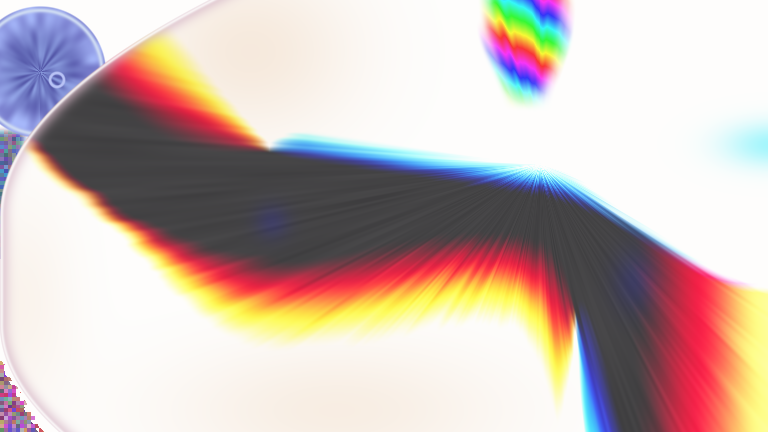
This background is drawn by a Shadertoy shader. Its source:

```glsl
// Draws a dark curved band with prismatic fringes inside a pale bubble, beside a small blue disc.

// Values to tune; lengths are in canvas heights
const vec3 DARK = vec3(0.265, 0.262, 0.268);
const vec3 WHITE = vec3(0.995, 0.993, 0.99);
const vec3 CREAM = vec3(0.965, 0.915, 0.865);
const vec3 ROSE = vec3(0.84, 0.72, 0.78);
const vec3 DISC_BLUE = vec3(0.43, 0.47, 0.76);
const vec3 CYAN = vec3(0.60, 0.96, 0.99);
const vec2 FOCUS = vec2(1.25, 0.62);
const vec2 DISC_CENTER = vec2(0.093, 0.833);
const float DISC_RADIUS = 0.152;
const float STREAK_JITTER = 0.022;
const float GRAIN_CELLS = 110.0;

float hash(vec2 p) {
    vec3 q = fract(p.xyx * vec3(0.1031, 0.1030, 0.0973));
    q += dot(q, q.yzx + 33.33);
    return fract((q.x + q.y) * q.z);
}

float noise(vec2 p) {
    vec2 i = floor(p), f = fract(p);
    f = f * f * (3.0 - 2.0 * f);
    return mix(mix(hash(i), hash(i + vec2(1, 0)), f.x),
               mix(hash(i + vec2(0, 1)), hash(i + vec2(1, 1)), f.x), f.y);
}

float squareAbove(float v) { v = max(v, 0.0); return v * v; }

float glow(vec2 p, vec2 center, vec2 size) {
    vec2 q = (p - center) / size;
    return exp(-dot(q, q));
}

// Edges of the band as heights over x, and of the bubble as x over height
float upperEdge(float x) {
    float bend = max(0.66 - x, 0.0);
    return 0.757 - 0.155 * x + 1.74 * bend * bend * bend
         - 0.16 * smoothstep(1.25, 1.75, x);
}

float lowerEdge(float x) {
    return 0.36 + 0.83 * squareAbove(0.69 - x)
         + 0.06 * smoothstep(0.69, 1.1, x) - 7.05 * squareAbove(x - 1.18);
}

float bubbleEdge(float y) {
    return 1.94 * squareAbove(y - 0.5) + 2.2 * squareAbove(0.25 - y);
}

// Approximate distance from a height difference and the slope of its curve
float slopeDistance(float gap, float rise) {
    float slope = rise / 0.004;
    return gap / sqrt(1.0 + slope * slope);
}

// Per-channel edge: positive spread brings red out first, negative brings blue
vec3 disperse(float d, float spread, float soft) {
    vec3 shift = max(spread, 0.0) * vec3(0.0, 0.5, 1.0)
               + max(-spread, 0.0) * vec3(1.0, 0.5, 0.0);
    return smoothstep(vec3(-soft), vec3(soft), d - shift);
}

vec3 rainbow(float hue) {
    return clamp(abs(mod(hue * 6.0 + vec3(0, 4, 2), 6.0) - 3.0) - 1.0, 0.0, 1.0);
}

vec3 bubbleInterior(vec2 p, float rim) {
    // Pale ground
    float warmth = glow(p, vec2(0.58, 0.88), vec2(0.24, 0.2))
                 + 0.8 * glow(p, vec2(0.78, 0.05), vec2(0.38, 0.15))
                 + 0.5 * glow(p, vec2(0.05, 0.3), vec2(0.12, 0.25));
    vec3 light = mix(WHITE, CREAM, min(warmth, 1.0));
    light = mix(light, CYAN, 0.9 * glow(p, vec2(1.79, 0.665), vec2(0.11, 0.05)));

    // Streaks fan out from the focus and roughen the fringes
    vec2 ray = p - FOCUS;
    float angle = atan(ray.x, -ray.y);
    float streak = noise(vec2(angle * 24.0, length(ray) * 3.0)) - 0.5;
    float fine = noise(vec2(angle * 75.0, length(ray) * 5.0)) - 0.5;
    float jitter = STREAK_JITTER * (streak + 0.5 * fine);

    // Fringes above, below and to the right of the band
    float top = upperEdge(p.x), bottom = lowerEdge(p.x);
    float above = slopeDistance(p.y - top, upperEdge(p.x + 0.004) - top);
    float below = slopeDistance(bottom - p.y, lowerEdge(p.x + 0.004) - bottom);
    float topSpread = mix(0.15, -0.032, smoothstep(0.36, 0.72, p.x));
    topSpread *= 1.0 - 0.7 * smoothstep(1.28, 1.45, p.x);
    float lowSpread = mix(0.02, 0.13, smoothstep(0.2, 0.6, p.x));
    lowSpread = mix(lowSpread, -0.075, smoothstep(1.28, 1.37, p.x));
    vec3 outside = disperse(above + 0.6 * jitter, topSpread, 0.012 + 0.27 * abs(topSpread));
    outside = max(outside, disperse(below + jitter, lowSpread, 0.014 + 0.24 * abs(lowSpread)));
    float side = p.x + jitter;
    outside = max(outside, smoothstep(vec3(1.46, 1.61, 1.58), vec3(1.64, 1.76, 2.0), vec3(side)));

    // Band with faint streaks and blue spots
    vec3 dark = DARK + 0.035 * fine + 0.02 * streak;
    dark += vec3(-0.02, -0.02, 0.12) * (glow(p, vec2(0.63, 0.486), vec2(0.04))
          + glow(p, vec2(1.47, 0.35), vec2(0.05, 0.07)));
    dark.g -= 0.14 * clamp(outside.r - outside.g, 0.0, 1.0);
    vec3 col = mix(dark, light, outside);

    // Tapered prismatic flare
    float axis = abs(p.x - 1.218 - 0.012 * streak);
    float reach = 0.035 + 0.055 * smoothstep(0.75, 0.92, p.y);
    float flare = smoothstep(reach + 0.025, reach - 0.03, axis) * smoothstep(0.74, 0.82, p.y);
    float hue = 0.5 + (p.y - 0.803) * 5.4 + (p.x - 1.192) * 3.75 + 0.12 * streak;
    col = mix(col, 0.12 + 0.85 * rainbow(hue), 0.9 * flare);

    // Rosy rim with a bright line
    col = mix(col, ROSE, 0.75 * exp(-squareAbove(rim / 0.022)));
    return mix(col, WHITE, 0.8 * exp(-squareAbove(abs(rim - 0.004) / 0.004)));
}

vec3 bubbleExterior(vec2 p, float pixel) {
    // Grainy patches at the left border
    vec2 cell = floor(p * GRAIN_CELLS);
    vec3 grain = vec3(hash(cell), hash(cell + 17.0), hash(cell + 41.0));
    vec3 col = WHITE;
    float upperPatch = smoothstep(0.07, 0.04, p.x) * smoothstep(0.71, 0.68, p.y);
    col = mix(col, mix(vec3(0.4, 0.45, 0.7), grain, 0.35), upperPatch * step(0.4, p.y));
    float lowerPatch = step(p.y + 1.7 * p.x, 0.145 + 0.03 * grain.x);
    col = mix(col, mix(vec3(0.75, 0.4, 0.72), grain, 0.5), lowerPatch);

    // Disc with radial streaks, a pale rim and a small ring
    vec2 q = p - DISC_CENTER;
    float r = length(q);
    float rays = noise(vec2(atan(q.x, q.y) * 6.0, r * 24.0)) - 0.5;
    vec3 disc = DISC_BLUE + vec3(0.22, 0.28, 0.22) * rays;
    disc += 0.12 * smoothstep(0.05, 0.14, r);
    disc = mix(disc, vec3(0.8, 0.85, 0.95), exp(-squareAbove(abs(r - 0.143) / 0.005)));
    float ring = abs(length(p - vec2(0.132, 0.815)) - 0.016);
    disc = mix(disc, vec3(0.72, 0.76, 0.96), smoothstep(0.003 + pixel, 0.001, ring));
    return mix(col, disc, smoothstep(pixel, -pixel, r - DISC_RADIUS));
}

void mainImage(out vec4 fragColor, in vec2 fragCoord) {
    float pixel = 1.0 / iResolution.y;
    vec2 p = fragCoord * pixel;
    float edge = bubbleEdge(p.y);
    float rim = slopeDistance(p.x - edge, bubbleEdge(p.y + 0.004) - edge);
    vec3 col = mix(bubbleExterior(p, pixel), bubbleInterior(p, rim),
                   smoothstep(-pixel, pixel, rim));
    fragColor = vec4(clamp(col, 0.0, 1.0), 1.0);
}
```
